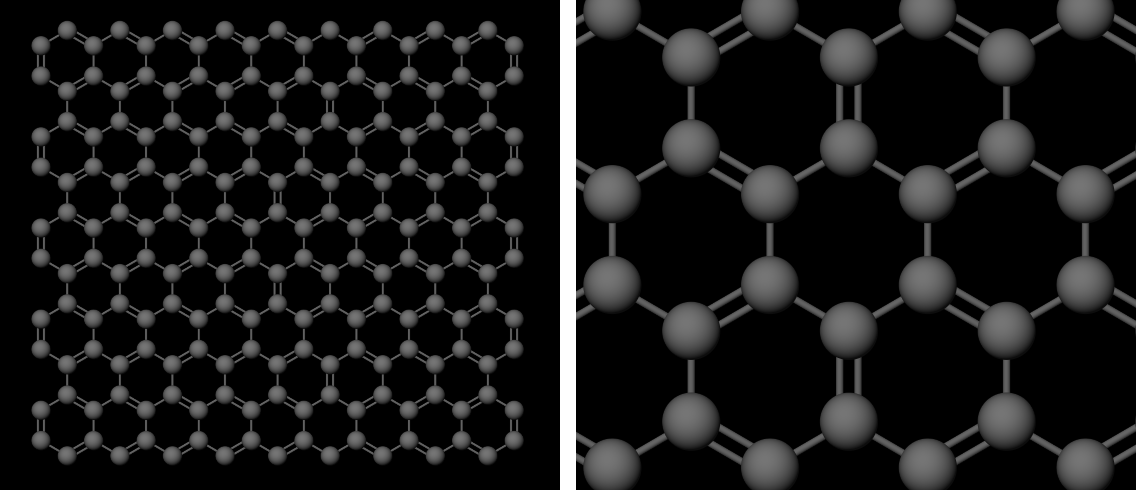
Left, the full canvas; right, a detail of the centre.
Reproduce this pattern procedurally as a Shadertoy shader.

```glsl
const ivec2 ATOMS = ivec2(19, 10);         // columns, zigzag chains
const vec2 SPACING = vec2(0.05365, 0.0930);
const vec2 CENTER = vec2(-0.0048, 0.0037);
const float ZIGZAG = 0.0156;               // half height of a chain
const float ATOM_RADIUS = 0.0198;
const float BOND_RADIUS = 0.0026;
const float PAIR_OFFSET = 0.0062;
const float ASPECT = 8.0 / 7.0;
const vec3 LIGHT = vec3(-0.18, 0.28, 0.94);
const float AMBIENT = 0.05;
const float ATOM_GRAY = 0.41;
const float BOND_GRAY = 0.35;

bool isOdd(int n) { return (n & 1) == 1; }

bool inSheet(ivec2 cell) {
    return all(greaterThanEqual(cell, ivec2(0))) && all(lessThan(cell, ATOMS));
}

vec2 atomPosition(ivec2 cell) {
    vec2 offset = vec2(cell) - 0.5 * vec2(ATOMS - 1);
    float side = isOdd(cell.x + cell.y) ? 1.0 : -1.0;
    return CENTER + vec2(offset.x, -offset.y) * SPACING + vec2(0.0, side * ZIGZAG);
}

// Column where the alternation of double bonds flips
int flipColumn(int chain) {
    return chain >= 3 && chain <= 6 ? 9 : 11;
}

float shade(vec3 normal, float gray) {
    return AMBIENT + gray * max(dot(normal, normalize(LIGHT)), 0.0);
}

// Lit cylinder: x = gray, y = coverage
vec2 bond(vec2 p, vec2 a, vec2 b, bool isDouble, float pixel) {
    vec2 axis = normalize(b - a);
    vec2 across = vec2(-axis.y, axis.x);
    vec2 q = p - a;
    float along = dot(q, axis);
    float u = dot(q, across);
    if (isDouble) u -= u < 0.0 ? -PAIR_OFFSET : PAIR_OFFSET;
    float t = clamp(u / BOND_RADIUS, -1.0, 1.0);
    float outside = max(abs(u) - BOND_RADIUS, max(-along, along - length(b - a)));
    float cover = clamp(0.5 - outside / pixel, 0.0, 1.0);
    return vec2(shade(vec3(across * t, sqrt(1.0 - t * t)), BOND_GRAY), cover);
}

// Lit sphere: x = gray, y = coverage
vec2 atom(vec2 p, vec2 center, float pixel) {
    vec2 n = (p - center) / ATOM_RADIUS;
    float r = length(n);
    n /= max(r, 1.0);
    float z = sqrt(max(1.0 - dot(n, n), 0.0));
    float cover = clamp(0.5 - (r - 1.0) * ATOM_RADIUS / pixel, 0.0, 1.0);
    return vec2(shade(vec3(n, z), ATOM_GRAY), cover);
}

void mainImage(out vec4 fragColor, in vec2 fragCoord) {
    float scale = min(iResolution.y, iResolution.x / ASPECT);
    float pixel = 1.0 / scale;
    vec2 p = (fragCoord - 0.5 * iResolution.xy) / scale;

    vec2 grid = (p - CENTER) / SPACING * vec2(1.0, -1.0) + 0.5 * vec2(ATOMS - 1);
    ivec2 nearest = ivec2(floor(grid + 0.5));
    float bonds = 0.0;
    vec2 ball = vec2(0.0);

    for (int dy = -1; dy <= 1; dy++)
    for (int dx = -1; dx <= 1; dx++) {
        ivec2 cell = nearest + ivec2(dx, dy);
        if (!inSheet(cell)) continue;
        vec2 a = atomPosition(cell);
        int flip = flipColumn(cell.y);

        // Bond along the chain
        ivec2 next = cell + ivec2(1, 0);
        if (inSheet(next)) {
            bool isDouble = isOdd(cell.x) == (cell.x < flip);
            vec2 rod = bond(p, a, atomPosition(next), isDouble, pixel);
            bonds = mix(bonds, rod.x, rod.y);
        }

        // Bond down to the next chain
        ivec2 below = cell + ivec2(0, 1);
        if (inSheet(below) && !isOdd(cell.x + cell.y)) {
            bool isDouble = cell.x == 0 || cell.x == ATOMS.x - 1 || cell.x == flip;
            vec2 rod = bond(p, a, atomPosition(below), isDouble, pixel);
            bonds = mix(bonds, rod.x, rod.y);
        }

        vec2 candidate = atom(p, a, pixel);
        if (candidate.y > ball.y) ball = candidate;
    }

    // Atoms cover the bond ends
    fragColor = vec4(vec3(mix(bonds, ball.x, ball.y)), 1.0);
}
```
